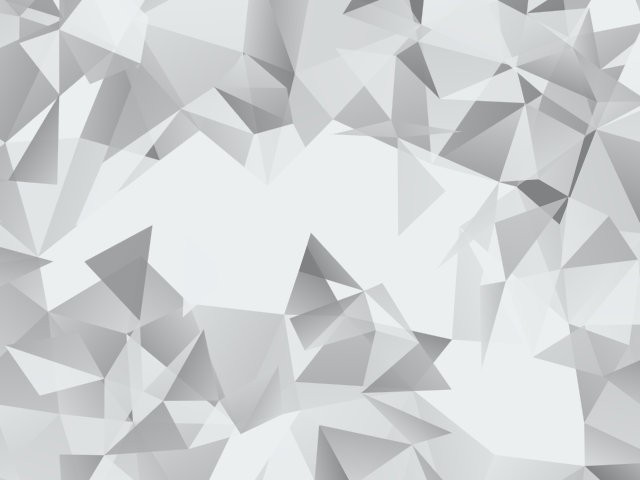
Write a WebGL 2 fragment shader that draws this background.

```glsl
#version 300 es
precision highp float;
// Low-poly backdrop of pale grey facets with open, paper-white clearings.
// Two jittered triangle meshes are stacked: a full one and a finer, sparse one.
// Gradient noise groups the shaded facets; each facet has a linear tone ramp.

uniform vec2 u_resolution;
out vec4 fragColor;

const vec3 PAPER = vec3(0.925, 0.937, 0.942);
const vec3 SLATE = vec3(0.500, 0.505, 0.508);
const float JITTER = 0.8;         // full width of vertex scatter, in cells
const float CLUSTER_SCALE = 2.7;  // shaded clusters per canvas height

float hash(vec2 p) {
    vec3 q = fract(p.xyx * 0.1031);
    q += dot(q, q.yzx + 33.33);
    return fract((q.x + q.y) * q.z);
}

float cross2(vec2 a, vec2 b) { return a.x * b.y - a.y * b.x; }

mat2 rotation(float angle) {
    float c = cos(angle), s = sin(angle);
    return mat2(c, s, -s, c);
}

// Gradient noise, roughly -0.6 to 0.6
float cornerSlope(vec2 corner, vec2 offset) {
    float angle = 6.2832 * hash(corner + 71.0);
    return dot(vec2(cos(angle), sin(angle)), offset);
}

float gradientNoise(vec2 p) {
    vec2 i = floor(p), f = p - i;
    vec2 u = f * f * f * (f * (f * 6.0 - 15.0) + 10.0);
    vec2 e = vec2(1.0, 0.0);
    return mix(mix(cornerSlope(i, f), cornerSlope(i + e, f - e), u.x),
               mix(cornerSlope(i + e.yx, f - e.yx), cornerSlope(i + 1.0, f - 1.0), u.x), u.y);
}

// Scattered mesh vertex belonging to a grid point
vec2 meshVertex(vec2 cell, float seed) {
    vec2 scatter = vec2(hash(cell + seed), hash(cell + seed + 41.0));
    return cell + JITTER * (scatter - 0.5);
}

// Smallest signed area of the triangles abc and acd
float splitQuality(vec2 a, vec2 b, vec2 c, vec2 d) {
    return min(cross2(b - a, c - a), cross2(c - a, d - a));
}

// Depth of tone for a facet, before its ramp
float facetDepth(vec2 center, vec2 id) {
    float cluster = gradientNoise(center * CLUSTER_SCALE) + 0.4 * (hash(id + 5.0) - 0.5);
    float shaded = smoothstep(-0.18, -0.10, cluster);
    float level = hash(id + 13.0);
    return shaded * (0.05 + 0.62 * level + 0.20 * pow(level, 6.0));
}

// One facet: (depth * presence, presence, 1), weighted by its smooth coverage
vec3 facet(vec2 p, vec2 a, vec2 b, vec2 c, vec2 id, float edge, mat2 toCanvas, float share) {
    float area = max(cross2(b - a, c - a), 1e-4);
    vec3 bary = vec3(cross2(b - p, c - p), cross2(c - p, a - p), cross2(a - p, b - p)) / area;
    vec3 inset = bary * area / vec3(distance(b, c), distance(c, a), distance(a, b));
    float inside = min(inset.x, min(inset.y, inset.z));
    float coverage = clamp(0.5 + inside / edge, 0.0, 1.0);
    if (coverage <= 0.0) return vec3(0.0);

    vec3 ramp = mix(vec3(0.4), vec3(1.45), vec3(hash(id + 19.0), hash(id + 27.0), hash(id + 35.0)));
    float depth = facetDepth(toCanvas * (a + b + c) / 3.0, id) * dot(bary, ramp);
    float presence = step(hash(id + 53.0), share);
    return coverage * vec3(depth * presence, presence, 1.0);
}

// Triangle mesh; share is the fraction of facets that are present
vec2 mesh(vec2 canvas, float scale, float angle, float seed, float share) {
    mat2 turn = rotation(angle);
    mat2 toCanvas = transpose(turn) / scale;
    vec2 p = turn * canvas * scale;
    float edge = 1.2 * scale / u_resolution.y;
    vec3 total = vec3(0.0);
    for (int y = -1; y <= 1; y++) {
        for (int x = -1; x <= 1; x++) {
            vec2 cell = floor(p) + vec2(x, y);
            vec2 a = meshVertex(cell, seed);
            vec2 b = meshVertex(cell + vec2(1.0, 0.0), seed);
            vec2 c = meshVertex(cell + 1.0, seed);
            vec2 d = meshVertex(cell + vec2(0.0, 1.0), seed);
            vec2 id = cell + seed + 100.0;
            // Split along the diagonal that leaves the fuller triangles
            bool alongBD = splitQuality(b, c, d, a) > splitQuality(a, b, c, d);
            vec2 tip = alongBD ? d : c;
            vec2 root = alongBD ? b : a;
            total += facet(p, a, b, tip, id, edge, toCanvas, share);
            total += facet(p, root, c, d, id + 211.0, edge, toCanvas, share);
        }
    }
    return total.xy / max(total.z, 1e-3);
}

void main() {
    vec2 canvas = gl_FragCoord.xy / u_resolution.y;
    vec2 base = mesh(canvas, 5.8, 0.45, 3.0, 1.0);
    vec2 overlay = mesh(canvas, 8.6, -0.35, 157.0, 0.32);

    // Sparse facets lie over the base, slightly translucent
    float opacity = 0.85;
    float depth = base.x * (1.0 - opacity * overlay.y) + opacity * overlay.x;
    fragColor = vec4(mix(PAPER, SLATE, clamp(depth, 0.0, 1.0)), 1.0);
}
```
